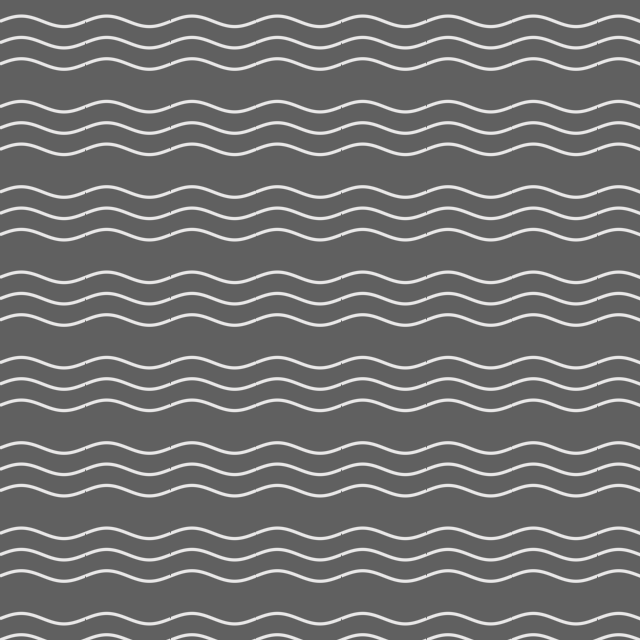
A three.js fragment shader for this pattern:

```glsl
// Pale wavy lines in groups of three on a flat grey ground.
// Each square tile holds three sine strokes on quarter-height rows; the fourth
// row stays empty. Square-cut stroke ends leave a fine nick at each tile seam.

varying vec2 vUv;

const float TAU = 6.2831853;
const float TILES = 7.5;         // repeats across and down the canvas
const float ROWS = 4.0;          // rows per tile, one of them empty
const float AMPLITUDE = 0.0615;  // lengths below are in tiles
const float HALF_WIDTH = 0.0187;
const float EDGE_SOFTNESS = 0.009;
const float SEAM_SOFTNESS = 0.005;

const vec3 GROUND = vec3(0.378, 0.378, 0.378);
const vec3 LINE = vec3(0.915, 0.91, 0.908);

// Approximate distance from p to a sine wave of period 1 along y = 0.
float waveDistance(vec2 p, float amplitude) {
  float height = amplitude * sin(TAU * p.x);
  float slope = amplitude * TAU * cos(TAU * p.x);
  return abs(p.y - height) / sqrt(1.0 + slope * slope);
}

// Coverage left by stroke ends cut square to the wave at each tile seam.
float seamCut(vec2 p, float amplitude, float softness) {
  float x = fract(p.x + 0.5) - 0.5;
  vec2 tangent = normalize(vec2(1.0, amplitude * TAU));
  float inside = dot(vec2(x, p.y), tangent) * (x < 0.0 ? -1.0 : 1.0);
  return smoothstep(-softness, softness, inside);
}

// Zero on the empty row between groups, one on the others.
float rowVisible(float row, float rowCount) {
  return step(0.5, mod(row, rowCount));
}

void main() {
  // Tiles are counted from the top left corner.
  vec2 tile = vec2(vUv.x, 1.0 - vUv.y) * TILES;
  float row = floor(tile.y * ROWS + 0.5);

  // Position relative to the midline of the nearest row, y upward.
  vec2 p = vec2(tile.x, row / ROWS - tile.y);

  float stroke = 1.0 - smoothstep(HALF_WIDTH - EDGE_SOFTNESS,
                                  HALF_WIDTH + EDGE_SOFTNESS,
                                  waveDistance(p, AMPLITUDE));
  stroke *= seamCut(p, AMPLITUDE, SEAM_SOFTNESS) * rowVisible(row, ROWS);

  gl_FragColor = vec4(mix(GROUND, LINE, stroke), 1.0);
}
```
